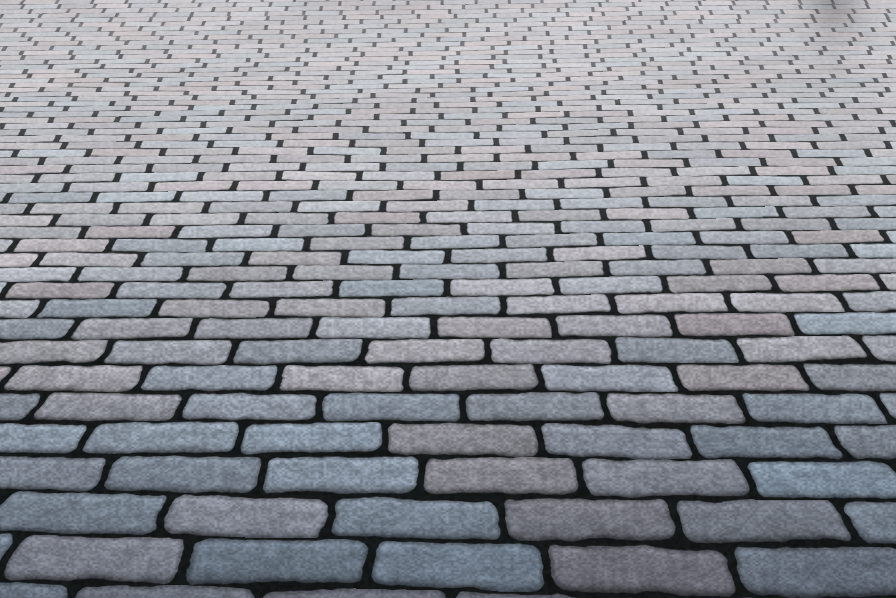
Reproduce this texture procedurally as a Shadertoy shader.

```glsl
float hash(vec2 p) {
    return fract(sin(dot(p, vec2(127.1, 311.7))) * 43758.5453);
}

float noise(vec2 p) {
    vec2 cell = floor(p), f = fract(p);
    f = f * f * (3.0 - 2.0 * f);
    return mix(mix(hash(cell), hash(cell + vec2(1, 0)), f.x),
               mix(hash(cell + vec2(0, 1)), hash(cell + vec2(1, 1)), f.x), f.y);
}

float fbm(vec2 p) {
    float sum = 0.0, amp = 0.5;
    for (int i = 0; i < 4; i++) {
        sum += amp * noise(p);
        p = mat2(0.8, 0.6, -0.6, 0.8) * p * 2.03 + 7.1;
        amp *= 0.5;
    }
    return sum;
}

float roundedBox(vec2 p, vec2 halfSize, float radius) {
    vec2 q = abs(p) - halfSize + radius;
    return length(max(q, 0.0)) + min(max(q.x, q.y), 0.0) - radius;
}

float bump(float x, float centre, float width) {
    float t = (x - centre) / width;
    return exp(-t * t);
}

// Uneven position of the joint to the left of a stone
float jointAt(float column, float row) {
    return column + 0.05 * hash(vec2(column, row));
}

void mainImage(out vec4 fragColor, in vec2 fragCoord) {
    vec2 uv = fragCoord / iResolution.y;
    float pixel = 1.0 / iResolution.y;
    float depthY = 1.0 - uv.y;
    float near = smoothstep(0.05, 0.75, depthY);

    // Perspective courses on twisted ground, evenly spaced once very far away
    float ground = depthY - 0.065 * (max(depthY, 0.45) - 0.64) * (uv.x - 0.75);
    ground += 0.007 * bump(depthY, 0.52, 0.1);
    float below = ground + 0.19;
    float reach = max(below, 0.34);
    float course = 15.06 / reach + (reach - below) * 15.06 / (reach * reach) - 12.78;
    float sag = noise(vec2(uv.x * 2.6, depthY * 7.0)) - 0.5;
    course += sag * mix(0.45, 0.06, smoothstep(0.15, 0.6, depthY));
    float row = floor(course);
    float rowHeight = reach * reach / 15.06;

    // Joints stand steeper than the receding ground
    float rowDepth = depthY + (fract(course) - 0.5) * rowHeight;
    float stoneWidth = 0.266 * (mix(rowDepth, depthY, mix(0.2, 0.9, near)) + 0.208);

    // Staggered stones, drifting towards a half bond
    float front = min(row, 15.0);
    float stagger = 0.51 - 0.3475 * front - 0.00505 * front * front - 0.5 * (row - front);
    stagger += 0.12 * mod(row, 2.0) * step(row, 3.5) - 0.16 * bump(row, 11.2, 2.0);
    stagger += 0.35 * (hash(vec2(row, 4.7)) - 0.5) * step(15.5, row);
    float along = (uv.x - 0.763) / stoneWidth - stagger + 0.025;
    float column = floor(along);
    if (along < jointAt(column, row)) column -= 1.0;
    float left = jointAt(column, row), right = jointAt(column + 1.0, row);
    vec2 id = vec2(column, row);
    float tone = hash(id + 19.3), hue = hash(id + 53.9), tilt = hash(id + 81.1) - 0.5;

    // Worn outline of one stone, in canvas units
    vec2 local = vec2(along - 0.5 * (left + right), fract(course) - 0.5);
    vec2 p = local * vec2(stoneWidth, rowHeight);
    vec2 surface = vec2(along * 7.0, course * 2.6);
    p.y += tilt * (0.05 * p.x + 0.06 * rowHeight);
    p += (vec2(fbm(surface), fbm(surface + 31.0)) - 0.47) * rowHeight * vec2(0.22, 0.16);
    vec2 halfSize = vec2((0.5 * (right - left) - mix(0.045, 0.023, near)) * stoneWidth,
                         rowHeight * (0.5 - mix(-0.03, 0.035, near) - 0.03 * hash(id + 7.7)));
    float edge = roundedBox(p, halfSize, rowHeight * 0.22);
    float gap = smoothstep(-0.9 * pixel, 0.9 * pixel, edge);

    // Stone colour: cool and dark in front, pale with sky sheen behind
    vec3 stone = mix(vec3(0.4, 0.43, 0.47), vec3(0.8, 0.795, 0.805),
                     smoothstep(1.1, 0.02, depthY));
    float variety = mix(0.35, 1.0, near);
    stone *= mix(vec3(1), mix(vec3(0.93, 1.0, 1.04), vec3(1.05, 0.985, 0.975), hue), variety);
    stone *= 1.0 + (tone - 0.5) * 0.18 * variety;
    stone *= 0.94 + 0.12 * fbm(uv * vec2(3.0, 9.0));

    // Mottling and fine grain
    stone *= 1.0 + (fbm(surface * 1.8 + id * 3.0) - 0.47) * 0.3 * near;
    stone *= 1.0 + (noise(uv * vec2(230.0, 310.0)) - 0.5) * mix(0.06, 0.28, near);

    // Rounded front face and a pale far rim
    float height = p.y / rowHeight;
    stone *= mix(1.0, smoothstep(-0.6, -0.18, height) * 0.4 + 0.62, near);
    stone *= 1.0 + 0.1 * smoothstep(0.15, 0.4, height) * near;
    stone *= 1.0 - 0.28 * near * smoothstep(-0.12 * rowHeight, 0.0, edge);

    // Dark earth in the joints, hazier with distance
    vec3 earth = mix(vec3(0.36, 0.36, 0.37), vec3(0.07, 0.08, 0.08),
                     smoothstep(0.0, 0.3, depthY));
    earth *= 0.75 + 0.5 * noise(uv * 160.0);
    vec3 colour = mix(stone, earth, gap * mix(0.7, 0.96, near));

    // Soft shadow at the far right
    vec2 shade = (uv - vec2(1.395, 1.0)) / vec2(0.045, 0.07);
    colour *= 1.0 - 0.2 * exp(-dot(shade, shade));

    fragColor = vec4(clamp(colour, 0.0, 1.0), 1.0);
}
```
